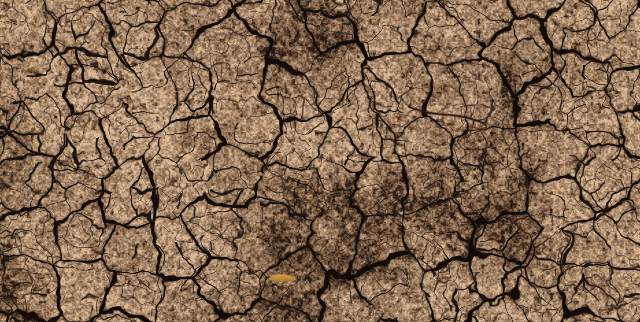
Give the GLSL for this texture, as a Shadertoy shader.

```glsl
#define PLATE_SCALE 6.3
#define PLATE_GAP 0.0041
#define BRANCH_SCALE 12.0
#define BRANCH_GAP 0.0021
#define HAIR_SCALE 23.0
#define HAIR_GAP 0.0011
#define GRAIN 0.5
#define SOIL_TONE 0.81
#define CRACK_COLOR vec3(0.07, 0.045, 0.035)
#define MID_COLOR vec3(0.47, 0.35, 0.25)
#define LIGHT_COLOR vec3(0.80, 0.67, 0.54)
#define LEAF_COLOR vec3(0.86, 0.64, 0.27)

float hash(vec2 p) {
    vec3 q = fract(vec3(p.xyx) * 0.1031);
    q += dot(q, q.yzx + 33.33);
    return fract((q.x + q.y) * q.z);
}

vec2 hash2(vec2 p) {
    return vec2(hash(p), hash(p + 71.7));
}

float noise(vec2 p) {
    vec2 i = floor(p), f = fract(p);
    f = f * f * (3.0 - 2.0 * f);
    return mix(mix(hash(i), hash(i + vec2(1, 0)), f.x),
               mix(hash(i + vec2(0, 1)), hash(i + vec2(1, 1)), f.x), f.y);
}

vec2 noise2(vec2 p) {
    return vec2(noise(p), noise(p + 37.3)) - 0.5;
}

// Signed distance to cell borders; each border has its own width or is closed
float crackDistance(vec2 p, float scale, float width, float openShare) {
    vec2 q = p * scale, cell = floor(q), f = fract(q);
    vec2 nearCell = vec2(0), nearest = vec2(0);
    float best = 9.0;
    for (int j = -1; j <= 1; j++)
    for (int i = -1; i <= 1; i++) {
        vec2 o = vec2(i, j);
        vec2 r = o + 0.08 + 0.84 * hash2(cell + o) - f;
        if (dot(r, r) < best) {
            best = dot(r, r);
            nearest = r;
            nearCell = o;
        }
    }
    float gap = 1.0;
    for (int j = -2; j <= 2; j++)
    for (int i = -2; i <= 2; i++) {
        vec2 o = nearCell + vec2(i, j);
        vec2 r = o + 0.08 + 0.84 * hash2(cell + o) - f;
        vec2 across = r - nearest;
        float key = hash(2.0 * cell + o + nearCell + 13.0) / openShare;
        if (dot(across, across) > 1e-4 && key < 1.0) {
            float border = dot(0.5 * (nearest + r), normalize(across)) / scale;
            gap = min(gap, border - width * (1.5 - 1.1 * key));
        }
    }
    return gap;
}

float segment(vec2 p, vec2 a, vec2 b) {
    vec2 d = b - a;
    return length(p - a - d * clamp(dot(p - a, d) / dot(d, d), 0.0, 1.0));
}

vec3 soilColor(float tone) {
    vec3 c = mix(CRACK_COLOR, MID_COLOR, clamp(tone * 2.0, 0.0, 1.0));
    return mix(c, LIGHT_COLOR, clamp(tone * 2.0 - 1.0, 0.0, 1.2));
}

void mainImage(out vec4 fragColor, in vec2 fragCoord) {
    vec2 p = fragCoord / iResolution.y;
    float px = 1.0 / iResolution.y;

    // Ragged crack network at three sizes
    vec2 bent = p + 0.05 * noise2(p * 7.0) + 0.022 * noise2(p * 24.0)
              + 0.009 * noise2(p * 65.0);
    float swell = 0.35 + 1.3 * noise(p * 9.0 + 4.0);
    float taper = 2.6 * noise(p * 6.0 + 20.0) - 0.5;
    float hairTaper = 3.0 * noise(p * 8.0 + 50.0) - 0.9;
    float plates = crackDistance(bent + 3.0, PLATE_SCALE, PLATE_GAP * swell, 0.86);
    float branches = crackDistance(bent + 11.0, BRANCH_SCALE, BRANCH_GAP * taper, 0.65);
    float hairs = crackDistance(bent + 23.0, HAIR_SCALE, HAIR_GAP * hairTaper, 0.6);

    // Grainy soil with crumbly dark patches
    float tone = SOIL_TONE;
    tone += GRAIN * (noise(p * 235.0) - 0.5);
    tone += GRAIN * 0.8 * (noise(p * 112.0 + 7.0) - 0.5);
    tone += 0.25 * (noise(p * 45.0) - 0.5) + 0.22 * (noise(p * 5.0 + 9.0) - 0.5);
    float patchMask = smoothstep(0.62, 0.85, noise(p * 3.2 + 5.0) * 0.8 + noise(p * 14.0) * 0.25);
    tone -= patchMask * (0.1 + 0.45 * noise(p * 75.0));
    tone -= 0.35 * smoothstep(0.72, 0.92, noise(p * 80.0 + 31.0));
    tone -= 0.14 * smoothstep(0.010, 0.0, plates);
    vec3 color = soilColor(max(tone, 0.12));

    // Open cracks
    float open = smoothstep(0.7 * px, -0.7 * px, plates);
    open = max(open, 0.95 * smoothstep(0.8 * px, -0.7 * px, branches) * step(0.0, taper));
    open = max(open, 0.8 * smoothstep(0.8 * px, -0.8 * px, hairs) * step(0.0, hairTaper));
    color = mix(color, CRACK_COLOR, open);

    // Scattered straws and pebbles
    for (int i = 0; i < 50; i++) {
        vec2 seed = vec2(i, 5 * i + 2);
        vec2 start = hash2(seed) * vec2(iResolution.x * px, 1.0);
        float angle = 6.2832 * hash(seed + 3.3);
        bool pebble = i % 3 == 0;
        float reach = pebble ? 0.005 : 0.015 + 0.035 * hash(seed + 8.1);
        float radius = pebble ? 0.004 : 0.0008;
        float d = segment(p, start, start + reach * vec2(cos(angle), sin(angle))) - radius;
        float shade = 0.8 + 0.35 * hash(seed + 5.7);
        color = mix(color, soilColor(shade), 0.65 * smoothstep(px, -px, d));
    }

    // Dark twig and one dry leaf
    vec2 sag = vec2(0.0, 0.006 * sin(p.x * 25.0));
    float twig = segment(p + sag, vec2(1.27, 0.67), vec2(1.50, 0.617)) - 0.003;
    color = mix(color, CRACK_COLOR * 2.0, smoothstep(px, -px, twig));
    vec2 leaf = p - vec2(0.876, 0.136);
    float blade = abs(leaf.y) - 0.012 * (1.0 - pow(leaf.x / 0.044, 2.0));
    color = mix(color, LEAF_COLOR * (0.85 + 12.0 * leaf.y), smoothstep(px, -px, blade));

    fragColor = vec4(color, 1.0);
}
```
